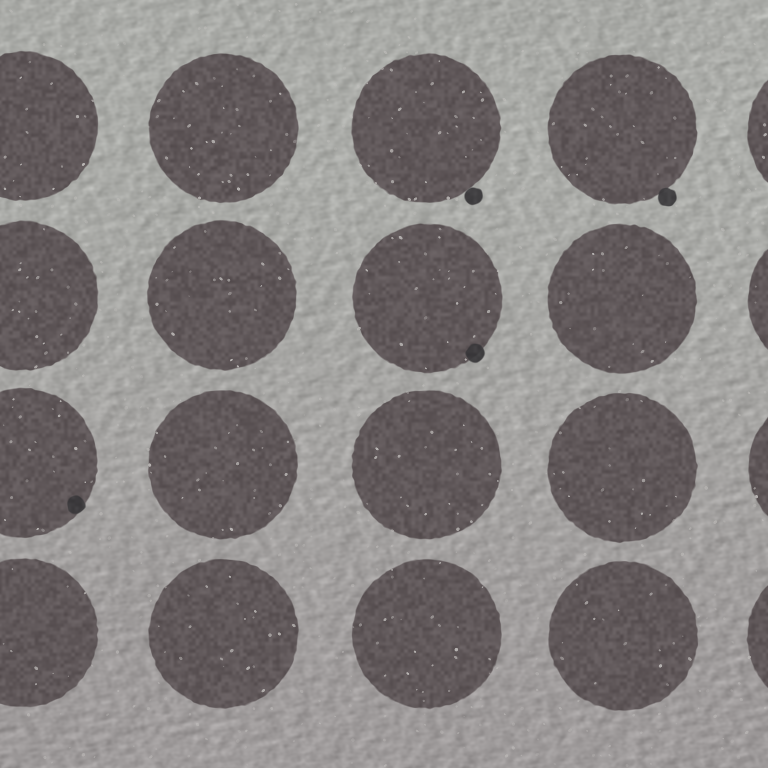
Give the GLSL for this pattern, as a WebGL 1 fragment shader.

```glsl
precision highp float;

uniform vec2 u_resolution;

// Layout, in canvas heights
const vec2 FIRST_CENTRE = vec2(0.0297, 0.1770);
const vec2 PITCH = vec2(0.2604, 0.2192);
const float LAST_ROW = 3.0;
const float DISC_RADIUS = 0.0970;
const float BLOT_RADIUS = 0.0118;
const float ROW_TILT = -0.0013;
const float COLUMN_SLIP = 0.0050;
const float JITTER = 0.0025;
const float EDGE_WEAR = 0.0022;

// Colours
const vec3 GROUND_TOP = vec3(0.665, 0.670, 0.655);
const vec3 GROUND_BOTTOM = vec3(0.620, 0.605, 0.605);
const vec3 INK = vec3(0.375, 0.343, 0.350);
const vec3 BLOT = vec3(0.225, 0.220, 0.230);
const vec3 FLECK = vec3(0.780, 0.770, 0.760);

// Surface texture
const float RELIEF_SCALE = 78.0;
const float RELIEF_DEPTH = 0.085;
const float GRAIN_SCALE = 210.0;
const float GROUND_GRAIN = 0.035;
const float INK_GRAIN = 0.085;
const float FLECK_SCALE = 95.0;
const float FLECK_CHANCE = 0.09;

float hash(vec2 p) {
  vec3 q = fract(p.xyx * 0.1031);
  q += dot(q, q.yzx + 33.33);
  return fract((q.x + q.y) * q.z);
}

vec2 hash2(vec2 p) {
  return vec2(hash(p + 17.0), hash(p + 59.0));
}

float noise(vec2 p) {
  vec2 i = floor(p);
  vec2 f = fract(p);
  f = f * f * (3.0 - 2.0 * f);
  float low = mix(hash(i), hash(i + vec2(1.0, 0.0)), f.x);
  float high = mix(hash(i + vec2(0.0, 1.0)), hash(i + 1.0), f.x);
  return mix(low, high, f.y);
}

// Lumpy embossing, lit from the upper left
float relief(vec2 uv) {
  vec2 p = vec2(uv.x + 0.6 * uv.y, 1.45 * uv.y - 0.3 * uv.x) * RELIEF_SCALE;
  vec2 toLight = vec2(-0.22, 0.32);
  float coarse = noise(p - toLight) - noise(p + toLight);
  float fine = noise(p * 2.1 - toLight) - noise(p * 2.1 + toLight);
  return coarse + 0.5 * fine;
}

// Sparse pale flecks, one candidate per cell
float flecks(vec2 uv, float pixel) {
  vec2 p = uv * FLECK_SCALE;
  vec2 cell = floor(p);
  vec2 centre = 0.3 + 0.4 * hash2(cell);
  vec2 d = fract(p) - centre;
  d.x += d.y * (hash(cell + 7.0) - 0.5);
  float radius = mix(0.08, 0.22, hash(cell + 31.0));
  float soft = pixel * FLECK_SCALE;
  float shape = 1.0 - smoothstep(radius - 0.5 * soft, radius + 0.5 * soft, length(d));
  float present = step(hash(cell + 83.0), FLECK_CHANCE);
  return shape * present * mix(0.35, 1.0, hash(cell + 101.0));
}

float coverage(float dist, float pixel) {
  return 1.0 - smoothstep(-pixel, pixel, dist);
}

// Blots sit on the upper diagonal block and on one disc at the left
float hasBlot(vec2 cell) {
  float block = step(2.0, cell.x) * step(cell.x, cell.y);
  float leftDisc = step(length(cell - vec2(0.0, 1.0)), 0.5);
  return max(block, leftDisc);
}

void main() {
  vec2 uv = gl_FragCoord.xy / u_resolution.y;
  float pixel = 1.0 / u_resolution.y;

  // Nearest disc, with slight misplacement
  vec2 cell = floor((uv - FIRST_CENTRE) / PITCH + 0.5);
  cell.y = clamp(cell.y, 0.0, LAST_ROW);
  vec2 centre = FIRST_CENTRE + cell * PITCH;
  centre += (hash2(cell + 5.0) - 0.5) * JITTER;
  centre.x += COLUMN_SLIP * step(abs(cell.x - 2.0), 0.5);
  centre.y += ROW_TILT * cell.x;
  vec2 local = uv - centre;

  float wear = (noise(uv * 150.0) - 0.5) * EDGE_WEAR;
  float disc = coverage(length(local) - DISC_RADIUS + wear, pixel);
  vec2 blotOffset = vec2(0.069 - 0.0035 * cell.x, -0.038 - 0.0167 * cell.y);
  float blot = coverage(length(local - blotOffset) - BLOT_RADIUS + wear, pixel);
  blot *= hasBlot(cell);

  // Embossed ground
  float grain = noise(uv * GRAIN_SCALE) - 0.5;
  float cloud = noise(uv * 5.0) - 0.5;
  vec3 ground = mix(GROUND_BOTTOM, GROUND_TOP, smoothstep(0.0, 0.85, uv.y));
  ground += RELIEF_DEPTH * relief(uv) + GROUND_GRAIN * grain + 0.015 * cloud;

  // Grainy ink
  vec3 ink = INK + INK_GRAIN * grain + 0.02 * relief(uv);

  vec3 color = mix(ground, ink, disc);
  color = mix(color, FLECK, flecks(uv, pixel) * mix(0.5, 0.85, disc));
  color = mix(color, BLOT + 0.05 * grain, 0.92 * blot);
  gl_FragColor = vec4(color, 1.0);
}
```
